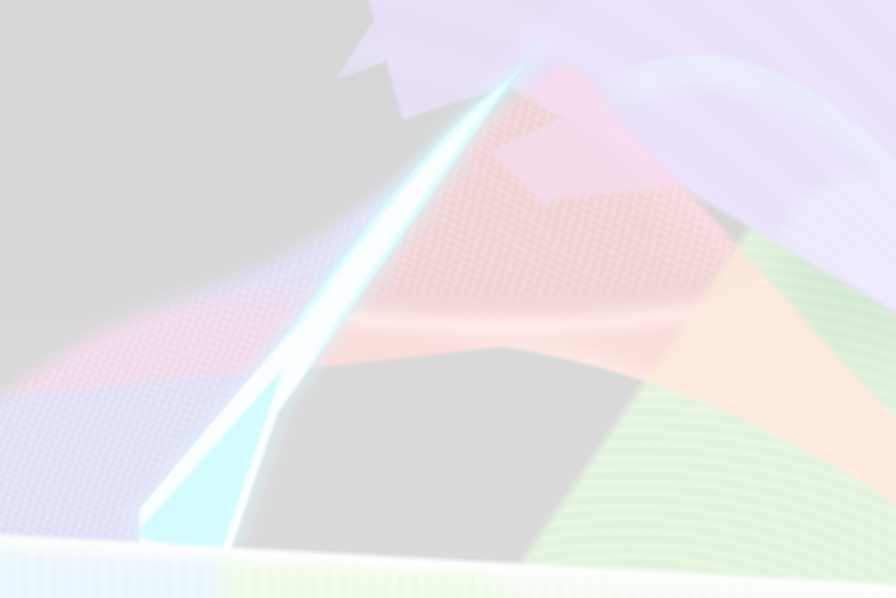
This background is drawn by a WebGL 2 fragment shader. Its source:

```glsl
#version 300 es
precision highp float;
uniform vec2 u_resolution;
out vec4 outColor;

// Soft half-plane on the left of the line a -> b
float side(vec2 p, vec2 a, vec2 b, float soft) {
  vec2 d = normalize(b - a);
  return smoothstep(-soft, soft, d.x * (p.y - a.y) - d.y * (p.x - a.x));
}

// Counter-clockwise soft triangle
float triangle(vec2 p, vec2 a, vec2 b, vec2 c, float soft) {
  return side(p, a, b, soft) * side(p, b, c, soft) * side(p, c, a, soft);
}

// Smooth ridge of half-width w around zero
float ridge(float d, float w) {
  return exp(-d * d / (w * w));
}

// Woven dots made from two crossing waves
float weave(vec2 p, float frequency) {
  p += 0.012 * sin(p.yx * vec2(9.0, 7.0));
  return sin((p.x + 0.55 * p.y) * frequency) * sin((p.y - 0.35 * p.x) * frequency);
}

void main() {
  vec2 p = gl_FragCoord.xy / u_resolution.y;
  p.x *= 1.5 * u_resolution.y / u_resolution.x;
  vec3 color = vec3(0.842 + 0.012 * smoothstep(0.8, 0.2, p.y));

  // Beam outline, shared by the neighbouring veils
  float beamLeft = max(0.107 + 0.841 * p.y, 0.232)
    - 0.018 * max(0.0, sin(6.98 * (p.y - 0.45)))
    + 0.028 * smoothstep(0.78, 0.95, p.y);
  float beamRight = max(0.248 + 0.706 * p.y, 0.36 + 0.343 * p.y);

  // Woven veil on the left with a rose band
  float crest = 0.355 + 0.53 * p.x + 0.018 * sin(10.0 * p.x)
    + 0.03 * smoothstep(0.65, 0.85, p.x);
  float veil = smoothstep(0.015, -0.05, p.y - crest)
    * smoothstep(0.02, -0.01, p.x - 0.5 * (beamLeft + beamRight))
    * smoothstep(0.92, 0.78, p.y);
  float rose = smoothstep(0.32, 0.35, p.y - 0.1 * p.x) * smoothstep(0.56, 0.45, p.y);
  vec3 veilColor = mix(vec3(0.885, 0.885, 0.965), vec3(0.945, 0.865, 0.925), rose);
  veilColor += 0.014 * weave(p, 330.0);
  color = mix(color, veilColor, veil);

  // Green sheet with curved threads
  float green = side(p, vec2(1.25, 0.61), vec2(0.869, 0.053), 0.012)
    * side(p, vec2(1.5, 0.48), vec2(1.25, 0.63), 0.01);
  vec3 greenColor = mix(vec3(0.9, 0.96, 0.885), vec3(0.84, 0.915, 0.835),
    smoothstep(0.25, 0.55, p.y) * smoothstep(1.2, 1.4, p.x));
  greenColor += 0.008 * sin(300.0 * length((p - vec2(1.05, -0.25)) * vec2(0.65, 1.0)));
  color = mix(color, greenColor, green);

  // Red sail, turning peach over the green sheet
  float d = p.x - 0.84;
  float hem = d < 0.0 ? 0.42 + 0.112 * d : 0.42 - 0.15 * d - 0.375 * d * d;
  float sail = smoothstep(-0.006, 0.006, p.y - hem)
    * side(p, vec2(1.5, 0.297), vec2(0.953, 0.9), 0.008)
    * side(p, vec2(0.953, 0.9), vec2(0.78, 0.775), 0.015)
    * smoothstep(-0.01, 0.01, p.x - 0.5 * (beamLeft + beamRight));
  float fold = 0.455 + 0.22 * d * d;
  vec3 sailColor = mix(vec3(0.975, 0.868, 0.86), vec3(0.945, 0.84, 0.845),
    smoothstep(-0.01, 0.05, p.y - fold));
  float rim = ridge(p.y - 0.9 + 1.09 * (p.x - 0.953), 0.09);
  sailColor = mix(sailColor, vec3(0.98, 0.865, 0.88), 0.75 * rim);
  sailColor += 0.015 * weave(p, 290.0) * smoothstep(0.0, 0.08, p.y - fold);
  sailColor += vec3(0.025, 0.05, 0.045) * ridge(p.y - fold, 0.018);
  sailColor += vec3(0.02, 0.045, 0.035) * smoothstep(-0.2, 0.15, d)
    * ridge(p.y - hem, 0.03);
  sailColor = mix(sailColor, vec3(0.99, 0.925, 0.87), 0.85 * green);
  color = mix(color, sailColor, sail);

  // Lavender shards at the upper right
  float shardA = triangle(p, vec2(0.5625, 0.867), vec2(1.1, 1.06), vec2(0.66, 1.02), 0.004);
  float shardB = triangle(p, vec2(0.674, 0.8), vec2(1.3, 1.0), vec2(0.6, 1.06), 0.005);
  float sheet = triangle(p, vec2(0.8, 0.885), vec2(1.6, 0.42), vec2(1.6, 1.6), 0.008);
  float patchShape = max(
    triangle(p, vec2(0.82, 0.746), vec2(0.918, 0.654), vec2(1.02, 0.84), 0.005),
    triangle(p, vec2(0.9, 0.665), vec2(1.14, 0.69), vec2(0.98, 0.83), 0.008));
  float lavender = max(max(0.8 * shardA, 0.9 * shardB), max(sheet, 0.85 * patchShape));
  vec3 lavenderColor = vec3(0.915, 0.885, 0.98)
    + 0.008 * sin(55.0 * (p.y + 0.3 * p.x * p.x) + 2.0 * sin(4.0 * p.x));
  lavenderColor = mix(lavenderColor, vec3(0.975, 0.865, 0.955), 0.8 * sail);
  color = mix(color, lavenderColor, lavender * (1.0 - 0.25 * sail));

  // Pale blue arc and the bright fan below it
  float arc = p.y - 0.908 + 1.66 * (p.x - 1.17) * (p.x - 1.17);
  float arcMask = smoothstep(0.006, -0.006, arc) * smoothstep(-0.085, -0.03, arc)
    * smoothstep(0.98, 1.1, p.x);
  color = mix(color, vec3(0.92, 0.935, 0.995), 0.85 * arcMask);
  float fan = smoothstep(0.02, -0.02, length((p - vec2(1.45, 0.52)) * vec2(1.0, 0.9)) - 0.17);
  color = mix(color, vec3(0.935, 0.93, 0.99) + 0.006 * sin(190.0 * arc), 0.8 * fan * sheet);

  // White beam with cyan fringes and a cyan wedge
  float inset = min(p.x - beamLeft, beamRight - p.x);
  float beamTop = smoothstep(0.945, 0.91, p.y);
  float halo = ridge(min(inset, 0.0), 0.022) * beamTop * smoothstep(0.07, 0.1, p.y);
  color = mix(color, vec3(0.87, 0.96, 0.995), 0.45 * halo);
  float beam = smoothstep(-0.004, 0.006, inset) * beamTop;
  vec3 beamColor = mix(vec3(0.84, 0.985, 0.995), vec3(0.985, 0.998, 1.0),
    smoothstep(0.0, 0.022, inset + 0.015 * smoothstep(0.5, 0.3, p.y)));
  float wedge = triangle(p, vec2(0.475, 0.385), vec2(0.225, 0.105), vec2(0.365, 0.06), 0.005);
  beamColor = mix(beamColor, vec3(0.83, 0.99, 0.995), wedge);
  color = mix(color, beamColor, beam);

  // Glowing floor strip
  float floorEdge = p.y - 0.107 + 0.056 * p.x;
  vec3 floorColor = mix(vec3(0.925, 0.965, 0.995), vec3(0.94, 0.99, 0.915),
    smoothstep(0.34, 0.4, p.x));
  floorColor = mix(floorColor, vec3(0.96, 0.99, 0.95), smoothstep(0.8, 0.9, p.x));
  floorColor += 0.006 * sin(260.0 * p.x);
  floorColor = mix(floorColor, vec3(0.995, 1.0, 0.995), ridge(floorEdge, 0.03));
  color = mix(color, floorColor, smoothstep(0.006, -0.008, floorEdge));

  outColor = vec4(clamp(color, 0.0, 1.0), 1.0);
}
```
